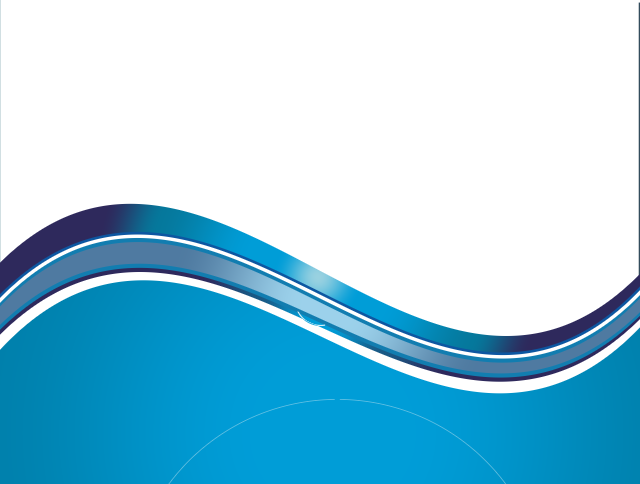
Give the GLSL for this background, as a WebGL 1 fragment shader.

```glsl
precision highp float;
uniform vec2 u_resolution;

#define CANVAS vec2(100.0, 75.8)
#define PIXEL (100.0 / u_resolution.x)
#define WHITE vec3(1.0)
#define NAVY vec3(0.18, 0.16, 0.36)
#define TEAL vec3(0.02, 0.47, 0.61)
#define CYAN vec3(0.0, 0.615, 0.845)
#define TRIM vec3(0.07, 0.49, 0.69)
#define ROYAL vec3(0.05, 0.34, 0.63)
#define STEEL vec3(0.31, 0.48, 0.63)
#define PALE vec3(0.61, 0.82, 0.92)
#define RIBBON_GLOW vec2(49.7, 32.4)
#define BAND_GLOW vec2(51.4, 27.9)

// Smooth coverage of the inside of a signed distance
float cover(float d) {
  return clamp(0.5 - d / PIXEL, 0.0, 1.0);
}

// Signed distance above a cubic wave with a crest and a trough at
// center.x -/+ size.x and a height of size.y about center.y
float wave(vec2 p, vec2 center, vec2 size) {
  float s = (p.x - center.x) / size.x;
  float height = center.y - size.y * (1.5 * s - 0.5 * s * s * s);
  float slope = 1.5 * size.y / size.x * (1.0 - s * s);
  return (p.y - height) / sqrt(1.0 + slope * slope);
}

float ring(vec2 p, vec2 center, float radius, float width) {
  return cover(abs(length(p - center) - radius) - 0.5 * width);
}

vec3 ribbonColor(float r) {
  vec3 c = mix(vec3(0.60, 0.82, 0.88), CYAN, smoothstep(0.0, 7.0, r));
  c = mix(c, TEAL, smoothstep(11.0, 27.0, r));
  return mix(c, NAVY, smoothstep(26.0, 35.0, r));
}

vec3 bandColor(float r) {
  return mix(PALE, STEEL, smoothstep(4.0, 25.0, r));
}

vec3 rimColor(float r) {
  vec3 c = mix(CYAN, vec3(0.10, 0.35, 0.52), smoothstep(3.0, 11.0, r));
  return mix(c, NAVY, smoothstep(11.0, 21.0, r));
}

vec3 poolColor(float r) {
  return mix(CYAN, vec3(0.0, 0.50, 0.67), smoothstep(10.0, 58.0, r));
}

void main() {
  vec2 p = gl_FragCoord.xy / u_resolution * CANVAS;
  float bandRadius = length(p - BAND_GLOW);
  vec3 color = WHITE;

  // Hairlines at the sides
  float sideLine = cover(99.8 - p.x) * cover(p.y - 75.4);
  color = mix(color, vec3(0.2, 0.3, 0.36), sideLine);
  color = mix(color, vec3(0.6, 0.72, 0.75), 0.7 * cover(p.x - 0.1));

  // Upper ribbon
  float ribbon = wave(p, vec2(49.74, 33.53), vec2(29.36, 10.35));
  color = mix(color, ribbonColor(length(p - RIBBON_GLOW)), cover(ribbon));

  // White stripe with its blue trim
  float stripe = wave(p, vec2(50.0, 29.36), vec2(28.52, 9.44));
  color = mix(color, ROYAL, cover(stripe - 0.68));
  color = mix(color, WHITE, cover(stripe - 0.27));
  color = mix(color, TRIM, cover(stripe + 0.27));

  // Lower band, its trim and its dark rim
  float bandTop = wave(p, vec2(50.0, 28.45), vec2(28.5, 9.44));
  float bandEnd = wave(p, vec2(50.0, 25.91), vec2(28.26, 8.59));
  float rimTop = wave(p, vec2(50.0, 25.26), vec2(28.2, 8.59));
  color = mix(color, bandColor(bandRadius), cover(bandTop));
  color = mix(color, TRIM, cover(bandEnd));
  color = mix(color, rimColor(bandRadius), cover(rimTop));

  // White gap and blue pool
  float gap = cover(wave(p, vec2(50.0, 24.61), vec2(28.13, 8.59)));
  float pool = cover(wave(p, vec2(50.26, 23.05), vec2(27.86, 8.85)));
  color = mix(color, WHITE, gap);
  color = mix(color, poolColor(length(p - vec2(52.0, 8.0))), pool);

  // Small stroke, cyan where it crosses the gap
  float stroke = ring(p, vec2(50.1, 28.8), 3.97, 0.18);
  stroke *= cover(p.y - 27.0) * cover(p.x - 50.8);
  color = mix(color, mix(WHITE, CYAN, gap), 0.85 * stroke);

  // Faint arc in the pool, open at its top
  float arc = ring(p, vec2(52.7, -19.5), 32.75, 0.12);
  arc *= pool * cover(0.4 - abs(p.x - 52.7));
  color = mix(color, vec3(0.65, 0.85, 0.92), 0.6 * arc);

  gl_FragColor = vec4(color, 1.0);
}
```
